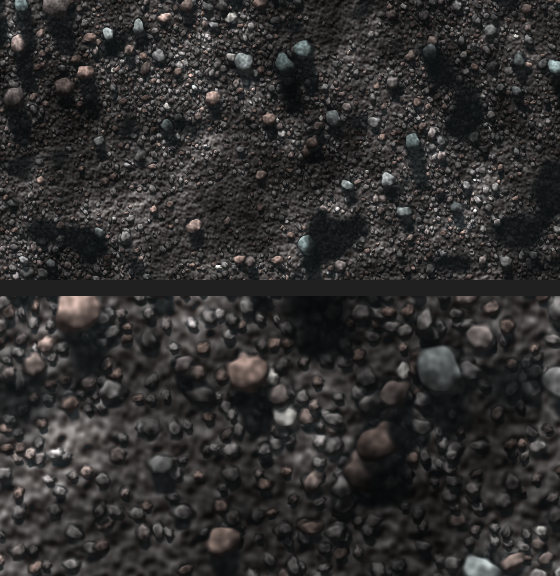
Top, the full canvas; bottom, a detail of the centre.
This texture is drawn by a WebGL 2 fragment shader. Its source:

```glsl
#version 300 es
precision highp float;
// Dark gravelly soil: rough earth, crumbs, clods and scattered stones lit from above.

uniform vec2 u_resolution;
out vec4 fragColor;

// Lengths are fractions of the canvas height.
const vec3 LIGHT = vec3(-0.24, 0.77, 0.59);
const vec2 SHADOW_DIR = vec2(0.22, -0.975);
const vec3 SHADOW_COLOR = vec3(0.055, 0.067, 0.072);
const vec3 EARTH_COLOR = vec3(0.212, 0.202, 0.198);
const vec3 WARM_STONE = vec3(0.46, 0.395, 0.37);
const vec3 GREY_STONE = vec3(0.415, 0.40, 0.397);
const vec3 COOL_STONE = vec3(0.38, 0.425, 0.425);
const vec3 PALE_STONE = vec3(0.76, 0.75, 0.73);
const float EARTH_RELIEF = 0.2;
const float EDGE_SOFTNESS = 0.0036;
const float EDGE_WOBBLE = 0.36;
const float FACET_STRENGTH = 0.55;
const float AMBIENT = 0.2;
const float GRAIN = 0.28;
const float BROAD_CONTRAST = 0.62;
const float PALE_CHANCE = 0.012;

vec3 hash3(vec2 cell, float seed) {
    vec3 h = fract(vec3(cell, seed) * vec3(0.1031, 0.1030, 0.0973));
    h += dot(h, h.yxz + 33.33);
    return fract((h.xxy + h.yxx) * h.zyx);
}

float cornerSlope(vec2 corner, vec2 offset) {
    float angle = 6.2832 * hash3(corner, 7.3).x;
    return dot(vec2(cos(angle), sin(angle)), offset);
}

float gradientNoise(vec2 p) {
    vec2 i = floor(p), f = fract(p);
    vec2 w = f * f * f * (f * (f * 6.0 - 15.0) + 10.0);
    vec2 e = vec2(0.0, 1.0);
    float low = mix(cornerSlope(i, f), cornerSlope(i + e.yx, f - e.yx), w.x);
    float high = mix(cornerSlope(i + e, f - e), cornerSlope(i + e.yy, f - e.yy), w.x);
    return 1.4 * mix(low, high, w.y);
}

float earthHeight(vec2 p) {
    return 0.8 * gradientNoise(p * 27.0) + 0.8 * gradientNoise(p * 55.0 + 5.0)
         + 0.4 * gradientNoise(p * 96.0 + 11.0);
}

// Bare earth, brighter where its slope faces the light.
vec3 earth(vec2 p) {
    float slope = earthHeight(p) - earthHeight(p + 0.007 * normalize(LIGHT.xy));
    return max(EARTH_COLOR + EARTH_RELIEF * slope, SHADOW_COLOR);
}

// Colour of one stone; kind.y picks its tint and kind.z its brightness.
vec3 stoneAlbedo(vec3 kind, float coolness) {
    vec3 tint = mix(WARM_STONE, GREY_STONE, smoothstep(0.05, 0.5, kind.y));
    tint = mix(tint, COOL_STONE, coolness * smoothstep(0.35, 0.6, kind.y));
    tint *= mix(0.65, 1.3, kind.z) * (1.0 + 0.4 * coolness);
    return kind.z > 1.0 - PALE_CHANCE ? PALE_STONE : tint;
}

// Paints one jittered grid of stones; lower rows first so shadows fall on them.
vec3 scatter(vec3 color, vec2 p, float size, float seed, float density,
             vec2 radii, float shadowLength, float coolness) {
    vec2 grid = p / size, home = floor(grid);
    float softness = max(0.75 / u_resolution.y, EDGE_SOFTNESS) / size;
    for (int y = -1; y <= 2; y++)
    for (int x = -1; x <= 1; x++) {
        vec2 cell = home + vec2(x, y);
        vec3 place = hash3(cell, seed), kind = hash3(cell, seed + 17.0);
        float patchy = 1.0 + 1.5 * gradientNoise(cell * size * 2.1 + 9.0);
        if (place.z > density * patchy) continue;

        vec2 q = grid - cell - mix(vec2(0.15), vec2(0.85), place.xy);
        float radius = mix(radii.x, radii.y, kind.x * kind.x);
        float along = clamp(dot(q, SHADOW_DIR), 0.0, shadowLength);
        float shadowDist = length(q - SHADOW_DIR * along) / radius;
        if (shadowDist > 1.8 && length(q) > 1.8 * radius) continue;

        // Irregular, rotated and slightly flattened outline
        vec2 local = q / radius;
        float wobble = gradientNoise(local * 1.2 + place.xy * 40.0);
        float turn = 3.1416 * kind.y;
        vec2 axis = vec2(cos(turn), sin(turn));
        float across = dot(local, vec2(-axis.y, axis.x));
        float flatness = mix(1.05, 1.5, place.x);
        float dist = length(vec2(dot(local, axis), across * flatness)) + EDGE_WOBBLE * wobble;

        float taper = 1.0 - 0.3 * along / shadowLength;
        float shadow = 1.0 - smoothstep(0.7, 1.35, shadowDist / taper + 0.3 * wobble);
        color = mix(color, SHADOW_COLOR, 0.8 * shadow);

        // Domed body with uneven facets
        float facet = gradientNoise(local * 1.9 + place.yx * 60.0);
        vec2 tilt = local * 0.8 + FACET_STRENGTH * vec2(facet, wobble);
        vec3 normal = normalize(vec3(tilt, sqrt(max(1.0 - dist * dist, 0.08))));
        float diffuse = max(dot(normal, LIGHT), 0.0);
        vec3 body = stoneAlbedo(kind, coolness) * (AMBIENT + 0.9 * diffuse);
        float edge = softness / radius;
        color = mix(color, body, 1.0 - smoothstep(1.0 - edge, 1.0 + edge, dist));
    }
    return color;
}

void main() {
    vec2 p = gl_FragCoord.xy / u_resolution.y;
    vec2 bent = p + 0.007 * vec2(gradientNoise(p * 17.0), gradientNoise(p * 17.0 + 31.0));

    vec3 color = earth(p);
    color = scatter(color, bent, 0.020, 11.0, 0.58, vec2(0.32, 0.58), 0.3, 0.05);
    color = scatter(color, bent, 0.033, 43.0, 0.42, vec2(0.26, 0.52), 0.35, 0.1);
    color = scatter(color, bent, 0.060, 71.0, 0.23, vec2(0.22, 0.45), 0.45, 0.3);
    color = scatter(color, p, 0.105, 83.0, 0.14, vec2(0.20, 0.36), 0.55, 0.6);
    color = scatter(color, p, 0.175, 97.0, 0.15, vec2(0.18, 0.30), 0.85, 1.0);

    // Broad light and dark ground, shaded hollows, then fine surface grain
    float broad = gradientNoise(p * 2.3 + 40.0) + 0.8 * gradientNoise(p * 6.1 + 3.0)
                + 0.6 * gradientNoise(p * 13.0 + 21.0);
    color *= exp(BROAD_CONTRAST * broad);
    float hollow = gradientNoise(p * 3.3 + 17.0) + 0.5 * gradientNoise(p * 8.0);
    color = mix(color, SHADOW_COLOR, 0.85 * smoothstep(0.32, 0.62, hollow));
    color *= 1.0 + GRAIN * gradientNoise(p * 105.0);
    fragColor = vec4(clamp(color, 0.0, 1.0), 1.0);
}
```
